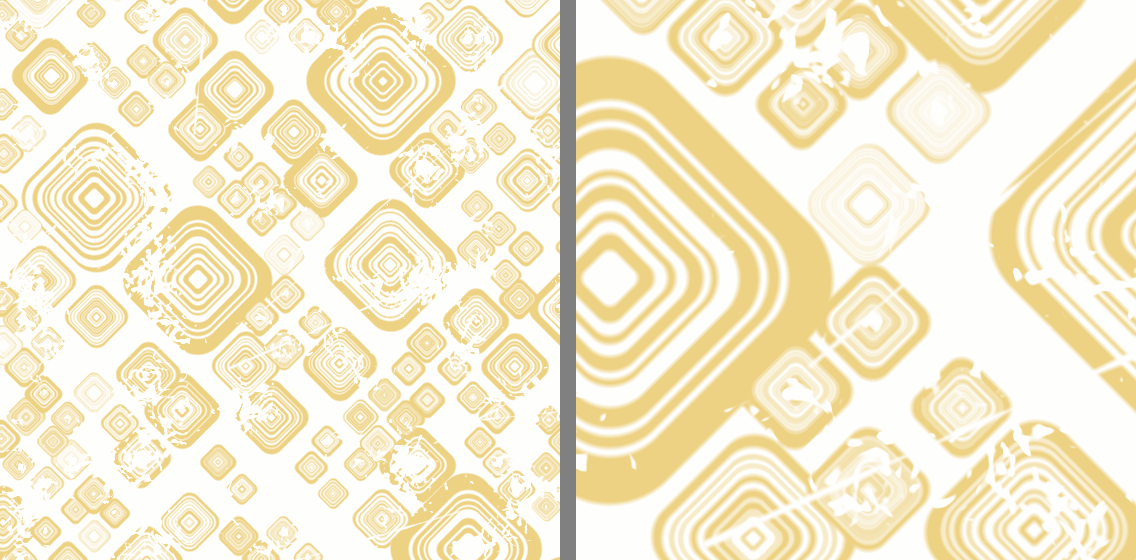
Left: the whole. Right: its middle third, enlarged.
A WebGL 1 fragment shader for this pattern:

```glsl
precision highp float;
uniform vec2 u_resolution;

const vec3 PAPER = vec3(0.995, 0.995, 0.99);
const vec3 GOLD = vec3(0.932, 0.825, 0.515);
const float SOFTNESS = 0.0026;

vec3 hash(vec2 p) {
  vec3 q = fract(p.xyx * vec3(0.1031, 0.1030, 0.0973));
  q += dot(q, q.yxz + 33.33);
  return fract((q.xxy + q.yzz) * q.zyx);
}

float cornerSlope(vec2 corner, vec2 offset) {
  float angle = 6.2832 * hash(corner).x;
  return dot(vec2(cos(angle), sin(angle)), offset);
}

float gradientNoise(vec2 p) {
  vec2 i = floor(p), f = fract(p);
  vec2 u = f * f * f * (f * (f * 6.0 - 15.0) + 10.0);
  vec2 e = vec2(1.0, 0.0);
  return mix(mix(cornerSlope(i, f), cornerSlope(i + e, f - e), u.x),
             mix(cornerSlope(i + e.yx, f - e.yx), cornerSlope(i + 1.0, f - 1.0), u.x), u.y);
}

// Antialiased inside test for a signed distance in canvas units
float coverage(float d) {
  return clamp(d / SOFTNESS + 0.5, 0.0, 1.0);
}

// Scale of the concentric rounded square that passes through p
float squareGauge(vec2 p) {
  const float r = 0.45, k = 1.0 - r, a = 2.0 * k * k - r * r;
  vec2 q = abs(p);
  float longSide = max(q.x, q.y);
  if (min(q.x, q.y) <= k * longSide) return longSide;
  float b = k * (q.x + q.y);
  return (b - sqrt(max(b * b - a * dot(q, q), 0.0))) / a;
}

// Concentric bands of uneven width, from the given radius inwards
float innerRings(float s, float size, float radius, float weight, vec2 seed) {
  float ink = 0.0;
  for (int i = 0; i < 9; i++) {
    vec3 h = hash(seed + 3.0 * float(i) + 51.0);
    radius -= mix(0.025, 0.12, h.y * h.y);
    if (radius < 0.11) break;
    float inner = max(radius - weight * mix(0.022, 0.12, h.x * h.x), 0.05);
    ink += coverage((radius - s) * size) - coverage((inner - s) * size);
    radius = inner;
  }
  return ink;
}

// A cell of the quadtree that is not split further
float isLeaf(vec2 id, float level) {
  float chance = level < 0.5 ? 0.36 : (level < 1.5 ? 0.52 : 0.86);
  return step(hash(id + 31.0 * level).x, chance);
}

float isPresent(vec2 id, float level) {
  float present = isLeaf(id, level);
  if (level > 0.5) present *= 1.0 - isLeaf(floor(id / 2.0), level - 1.0);
  if (level > 1.5) present *= 1.0 - isLeaf(floor(id / 4.0), level - 2.0);
  return present;
}

// Lays one ringed square over the ink below it
float addSquare(float ink, vec2 p, vec2 id, float level, float cell, float wear) {
  vec3 h = hash(id + 97.0 + 13.0 * level);
  vec3 g = hash(id + 211.0 + 17.0 * level);
  float size = cell * mix(0.35, 0.5, h.x);
  vec2 local = (p - (id + 0.5 + 0.3 * (h.yz - 0.5)) * cell) / size;
  float outline = squareGauge(local);
  if (outline > 1.1) return ink;

  float weight = g.x < 0.13 ? 0.25 : 1.0;
  float rim = 1.0 - weight * mix(0.07, 0.27, g.y);
  float s = squareGauge(local - 0.07 * (g.yz - 0.5));
  float rings = 1.0 - coverage((rim - s) * size);
  rings += innerRings(s, size, rim, weight, id + 41.0 * level);

  // Wear leans to one side, and some squares also lose their centre
  float angle = 6.2832 * g.z;
  wear += 0.3 * dot(local, vec2(cos(angle), sin(angle)));
  wear += 0.65 * step(0.6, h.z) * smoothstep(0.5, 0.05, s);
  rings *= 1.0 - smoothstep(0.43, 0.61, wear);
  return mix(ink, clamp(rings, 0.0, 1.0), coverage((1.0 - outline) * size));
}

// Long thin scratches, broken up by noise
float scratches(vec2 p) {
  float cut = 0.0;
  for (int i = 0; i < 6; i++) {
    vec3 h = hash(vec2(float(i) * 7.0 + 5.0, 19.0));
    vec3 g = hash(vec2(float(i) * 11.0 + 3.0, 43.0));
    float angle = 3.1416 * g.x;
    vec2 along = vec2(cos(angle), sin(angle)), q = p - h.xy;
    float t = dot(q, along);
    float across = abs(dot(q, vec2(-along.y, along.x)));
    float width = 0.0025 * (0.5 + 1.2 * gradientNoise(vec2(t * 25.0, h.z * 90.0)));
    cut = max(cut, coverage(width - across) * coverage(0.1 + 0.12 * h.z - abs(t)));
  }
  return cut;
}

void main() {
  vec2 p = gl_FragCoord.xy / u_resolution.y;

  // Chipped grain gathered into patches
  vec2 bend = vec2(gradientNoise(p * 32.0), gradientNoise(p * 32.0 + 57.0));
  float wear = gradientNoise(p * 62.0 + 2.2 * bend);
  wear += 0.5 * gradientNoise(p * 125.0 + 3.0 * bend.yx);
  wear += 1.35 * gradientNoise(p * 9.0 + 20.0);

  // Three sizes of squares on a diagonal quadtree
  vec2 diagonal = mat2(1.0, -1.0, 1.0, 1.0) * p * 0.7071 + 4.8;
  float ink = 0.0, cell = 0.24;
  for (int level = 0; level < 3; level++) {
    vec2 home = floor(diagonal / cell);
    for (int k = 0; k < 9; k++) {
      vec2 id = home + vec2(mod(float(k), 3.0), floor(float(k) / 3.0)) - 1.0;
      if (isPresent(id, float(level)) > 0.5)
        ink = addSquare(ink, diagonal, id, float(level), cell, wear);
    }
    cell *= 0.5;
  }

  ink *= 1.0 - scratches(p);
  gl_FragColor = vec4(mix(PAPER, GOLD, ink), 1.0);
}
```
